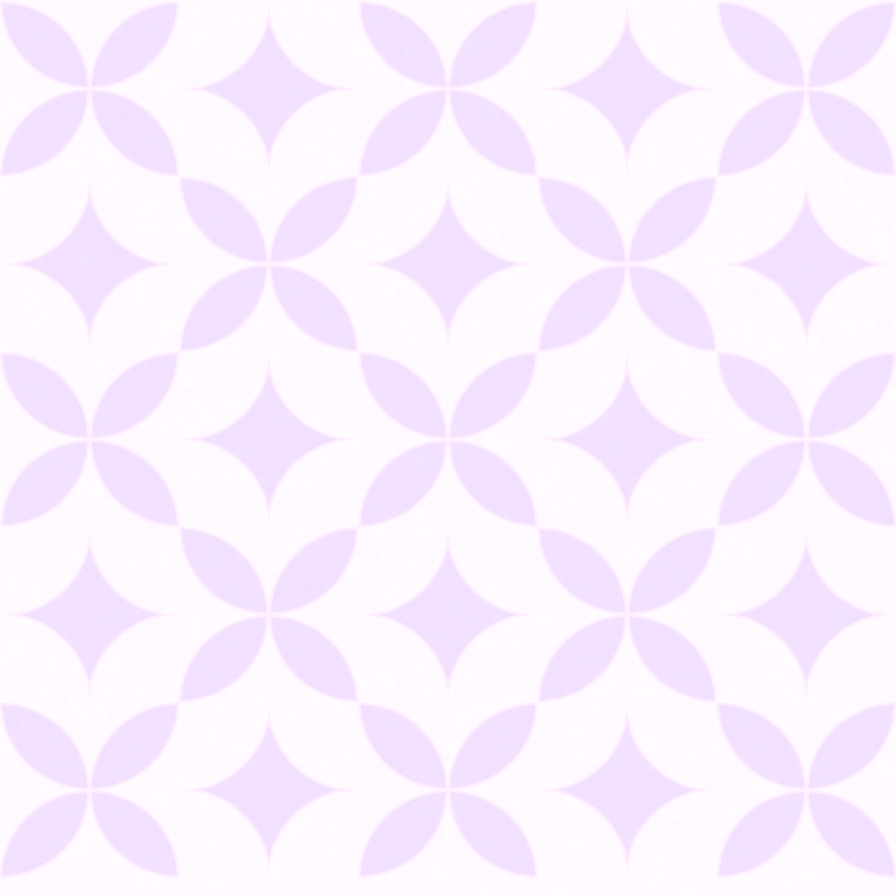
Reproduce this pattern procedurally as a Shadertoy shader.

```glsl
float hash(vec2 p) {
    return fract(sin(dot(p, vec2(127.1, 311.7))) * 43758.5453);
}

float valueNoise(vec2 p) {
    vec2 i = floor(p), f = fract(p);
    f = f * f * (3.0 - 2.0 * f);
    return mix(mix(hash(i), hash(i + vec2(1, 0)), f.x),
               mix(hash(i + vec2(0, 1)), hash(i + vec2(1, 1)), f.x), f.y);
}

// Four lens petals, each the overlap of two quarter circles
float petals(vec2 q) {
    return max(length(q - vec2(1, 0)), length(q - vec2(0, 1))) - 1.0;
}

// Concave star left between four corner circles
float star(vec2 q) {
    return 1.0 - length(q - 1.0);
}

// 1 inside the shape, 0 outside
float coverage(float d, float softness) {
    return 1.0 - smoothstep(-0.5 * softness, 0.5 * softness, d);
}

void mainImage(out vec4 fragColor, in vec2 fragCoord) {
    vec2 uv = fragCoord / iResolution.xy;

    // Checkerboard of cells, rows counted from the top
    vec2 grid = vec2(uv.x * 5.0, (0.9988 - uv.y) * 5.11);
    vec2 cell = floor(grid);
    vec2 q = abs(fract(grid) * 2.0 - 1.0);
    float d = mod(cell.x + cell.y, 2.0) < 0.5 ? petals(q) : star(q);

    // Only five full rows are filled; the bottom strip stays plain
    if (cell.y < 0.0 || cell.y > 4.0) d = 1.0;

    // Pale rim around a lilac fill
    float softness = max(10.0 / min(iResolution.x, iResolution.y), 0.02);
    vec3 color = vec3(1.0, 0.98, 1.0);
    color = mix(color, vec3(1.0, 0.93, 1.0), coverage(d, softness));
    color = mix(color, vec3(0.947, 0.884, 1.0), coverage(d + 0.027, softness));

    // Faint paper mottling
    float grain = valueNoise(uv * 110.0) + 0.5 * valueNoise(uv * 230.0) - 0.75;
    color += grain * vec3(0.008, 0.01, 0.004);

    fragColor = vec4(clamp(color, 0.0, 1.0), 1.0);
}
```
